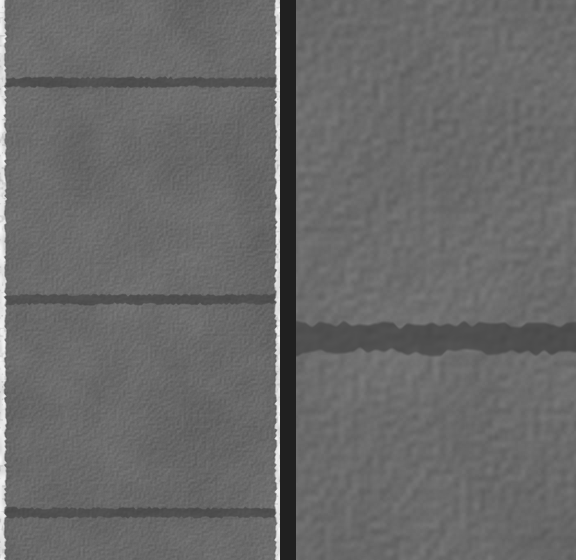
Left: the whole. Right: its middle third, enlarged.
Write a WebGL 2 fragment shader that draws this texture.

```glsl
#version 300 es
precision highp float;
// Grey asphalt strip: cloudy mottling and an embossed grain, crossed by
// three frayed dark seams and bordered left and right by frayed white paint.
// Noise shapes all wear; lengths are in canvas widths, origin at lower left.
uniform vec2 u_resolution;
out vec4 outColor;

#define ASPHALT 0.415
#define MOTTLE 0.11
#define GRAIN 0.045
#define GRAIN_FREQ 125.0
#define SEAM_FIRST 0.169
#define SEAM_PITCH 0.7685
#define SEAM_SHIFT 0.007
#define SEAM_HALF 0.0165
#define PAINT_LEFT 0.0200
#define PAINT_RIGHT 0.0165
#define FRAY 0.011
#define FRAY_FREQ 105.0

float hash(vec2 p) {
    vec3 q = fract(p.xyx * vec3(0.1031, 0.1030, 0.0973));
    q += dot(q, q.yzx + 33.33);
    return fract((q.x + q.y) * q.z);
}

float noise(vec2 p) {
    vec2 cell = floor(p), f = fract(p);
    f = f * f * (3.0 - 2.0 * f);
    float low = mix(hash(cell), hash(cell + vec2(1, 0)), f.x);
    float high = mix(hash(cell + vec2(0, 1)), hash(cell + vec2(1, 1)), f.x);
    return mix(low, high, f.y);
}

float fbm(vec2 p) {
    float sum = 0.0, weight = 0.5;
    for (int i = 0; i < 4; i++) {
        sum += weight * noise(p);
        p = mat2(1.6, 1.2, -1.2, 1.6) * p + 17.3;
        weight *= 0.5;
    }
    return sum / 0.9375;
}

// Ragged offset along an edge, centred on zero.
float fray(float along, float seed) {
    float teeth = noise(vec2(along * FRAY_FREQ, seed)) - 0.5;
    float wander = noise(vec2(along * 24.0, seed + 40.0)) - 0.5;
    return FRAY * (0.75 * teeth + 0.25 * wander);
}

// Light from the upper left across a bumpy height field.
float emboss(vec2 p) {
    vec2 q = p * GRAIN_FREQ, light = vec2(-0.35, 0.35);
    return noise(q - light) - noise(q + light);
}

void main() {
    vec2 p = gl_FragCoord.xy / u_resolution.x;
    float soft = max(1.0 / u_resolution.x, 0.0022);

    // Asphalt: broad clouds, finer stains and relief.
    float clouds = 0.7 * fbm(p * 4.2 + 3.0) + 0.3 * fbm(p * 13.0 + 60.0);
    float tone = ASPHALT + MOTTLE * (clouds - 0.5);
    tone += GRAIN * emboss(p) + 0.012 * (hash(floor(p * 256.0)) - 0.5);

    // Seams: each side frays on its own, and the odd one sits a little low.
    float index = floor((p.y - SEAM_FIRST) / SEAM_PITCH + 0.5);
    float centre = SEAM_FIRST + index * SEAM_PITCH - SEAM_SHIFT * mod(index, 2.0);
    float offset = p.y - centre;
    float side = step(0.0, offset);
    float reach = SEAM_HALF + fray(p.x, index * 7.0 + side * 3.0 + 11.0);
    float seam = 1.0 - smoothstep(-soft, soft, abs(offset) - reach);
    float seamTone = 0.305 + 0.05 * (fbm(p * vec2(16.0, 45.0)) - 0.5);
    seamTone += 0.4 * GRAIN * emboss(p);
    tone = mix(tone, seamTone, seam * 0.95);

    // Painted borders: thin bristles over a faint dark rim.
    bool isLeft = p.x < 0.5;
    float inset = isLeft ? p.x : 1.0 - p.x;
    float width = isLeft ? PAINT_LEFT : PAINT_RIGHT;
    float seed = isLeft ? 71.0 : 93.0;
    float edge = inset - width - fray(p.y + 0.25 * inset, seed);
    float rim = 1.0 - smoothstep(0.0, 0.006, edge);
    float paint = 1.0 - smoothstep(-1.6 * soft, soft, edge);
    float paintTone = 0.96 - 0.12 * noise(p * vec2(60.0, 28.0));
    paintTone -= 0.10 * smoothstep(0.6, 1.0, noise(p * 110.0 + 9.0));
    tone = mix(tone - 0.05 * rim * (1.0 - seam), paintTone, paint);

    outColor = vec4(vec3(clamp(tone, 0.0, 1.0)), 1.0);
}
```
